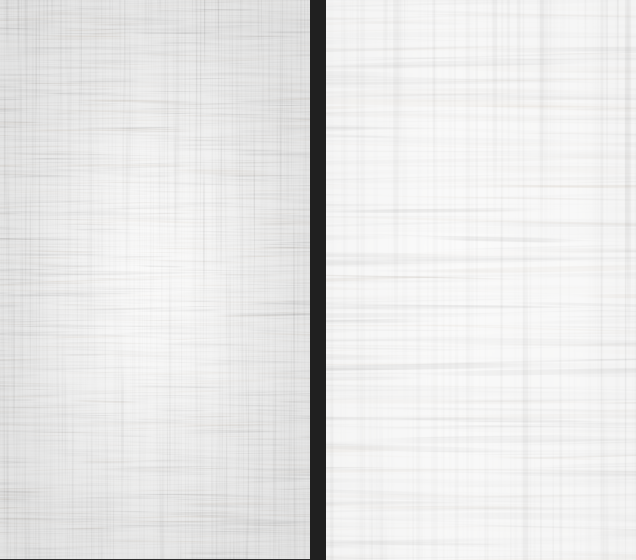
Left, the full canvas; right, a detail of the centre.
A Shadertoy shader for this texture:

```glsl
// Pale linen: fine upright threads crossed by tapered, slightly tilted weft strands under a soft central glow.

const vec3 GLOW_COLOR = vec3(0.978, 0.978, 0.977);
const vec3 RIM_COLOR = vec3(0.889, 0.890, 0.890);
const vec3 GRAY_INK = vec3(0.99, 1.0, 1.0);      // light removed by a gray strand
const vec3 WARM_INK = vec3(0.62, 0.82, 1.06);    // light removed by a beige strand
const float GLOW_RADIUS = 1.32;

const int WEFT_LAYERS = 18;
const float WEFT_PITCH = 0.016;
const vec2 WEFT_LENGTH = vec2(0.16, 0.40);
const vec2 WEFT_HALF_WIDTH = vec2(0.0004, 0.0021);
const float WEFT_TILT = 0.06;
const float WEFT_DEPTH = 0.041;
const float WARM_SHARE = 0.24;

const int WARP_LAYERS = 9;
const float WARP_PITCH = 0.013;
const vec2 WARP_LENGTH = vec2(0.35, 1.0);
const vec2 WARP_HALF_WIDTH = vec2(0.0004, 0.0016);
const float WARP_TILT = 0.001;
const float WARP_DEPTH = 0.045;

const float BAND_DEPTH = 0.007;
const float BASE_LINE = 0.0016;
const vec3 BASE_COLOR = vec3(0.15);

vec4 hash4(vec3 p) {
    vec4 q = fract(p.xyzx * vec4(0.1031, 0.1030, 0.0973, 0.1099));
    q += dot(q, q.wzxy + 33.33);
    return fract((q.xxyz + q.yzzw) * q.zywx);
}

float valueNoise(float x, float seed) {
    float i = floor(x);
    float f = fract(x);
    float a = hash4(vec3(i, seed, 5.0)).x;
    float b = hash4(vec3(i + 1.0, seed, 5.0)).x;
    return mix(a, b, f * f * (3.0 - 2.0 * f));
}

// One tapered strand per cell, running along x. Returns (strength, warm pick).
vec2 strand(vec2 p, vec2 cell, vec2 halfWidths, float tilt, float seed, float pixel) {
    p += cell * hash4(vec3(seed, 17.0, 3.0)).xy;
    float row = floor(p.y / cell.y);
    p.x += cell.x * hash4(vec3(row, seed, 29.0)).x;
    vec2 id = floor(p / cell);
    vec2 local = (fract(p / cell) - 0.5) * cell;
    vec4 shape = hash4(vec3(id, seed));
    vec4 tone = hash4(vec3(id + 71.0, seed));

    float halfLength = cell.x * mix(0.25, 0.5, shape.x);
    float taper = 1.0 - smoothstep(0.35, 1.0, abs(local.x) / halfLength);
    float center = (shape.y - 0.5) * cell.y * 0.4 + tilt * (shape.z - 0.5) * local.x;
    float halfWidth = mix(halfWidths.x, halfWidths.y, pow(shape.w, 3.0));
    halfWidth *= 0.4 + 0.6 * taper;
    float edge = 0.75 * pixel;
    float cover = 1.0 - smoothstep(halfWidth - edge, halfWidth + edge, abs(local.y - center));
    return vec2(cover * taper * mix(0.18, 1.0, tone.x * tone.x), tone.y);
}

void mainImage(out vec4 fragColor, in vec2 fragCoord) {
    float pixel = 1.0 / iResolution.y;
    vec2 p = fragCoord * pixel;
    vec2 fromCenter = 2.0 * fragCoord / iResolution.xy - 1.0;

    // Background glow
    float rim = smoothstep(0.0, GLOW_RADIUS, length(fromCenter));
    vec3 color = mix(GLOW_COLOR, RIM_COLOR, rim);
    float contrast = mix(0.75, 1.1, rim);

    // Broad, faint variation in the cloth
    float columns = valueNoise(p.x * 48.0, 1.0);
    float rows = valueNoise(p.y * 42.0 + p.x * 0.8, 2.0);
    color -= BAND_DEPTH * (columns + rows - 1.0);

    // Upright warp threads
    for (int i = 0; i < WARP_LAYERS; i++) {
        float seed = float(i) + 101.0;
        float span = mix(WARP_LENGTH.x, WARP_LENGTH.y, hash4(vec3(seed, 7.0, 11.0)).x);
        vec2 thread = strand(p.yx, vec2(span, WARP_PITCH), WARP_HALF_WIDTH, WARP_TILT, seed, pixel);
        color -= GRAY_INK * thread.x * WARP_DEPTH * contrast * mix(0.7, 1.2, columns);
    }

    // Crossing weft strands, some of them beige
    for (int i = 0; i < WEFT_LAYERS; i++) {
        float seed = float(i) + 211.0;
        float span = mix(WEFT_LENGTH.x, WEFT_LENGTH.y, hash4(vec3(seed, 7.0, 11.0)).x);
        vec2 fiber = strand(p, vec2(span, WEFT_PITCH), WEFT_HALF_WIDTH, WEFT_TILT, seed, pixel);
        vec3 ink = mix(GRAY_INK, WARM_INK, step(fiber.y, WARM_SHARE));
        color -= ink * fiber.x * WEFT_DEPTH * contrast * mix(0.6, 1.25, rows);
    }

    // Thin dark hem along the bottom
    float hem = 1.0 - smoothstep(BASE_LINE - 0.5 * pixel, BASE_LINE + 0.5 * pixel, p.y);
    color = mix(color, BASE_COLOR, hem);

    fragColor = vec4(clamp(color, 0.0, 1.0), 1.0);
}
```
